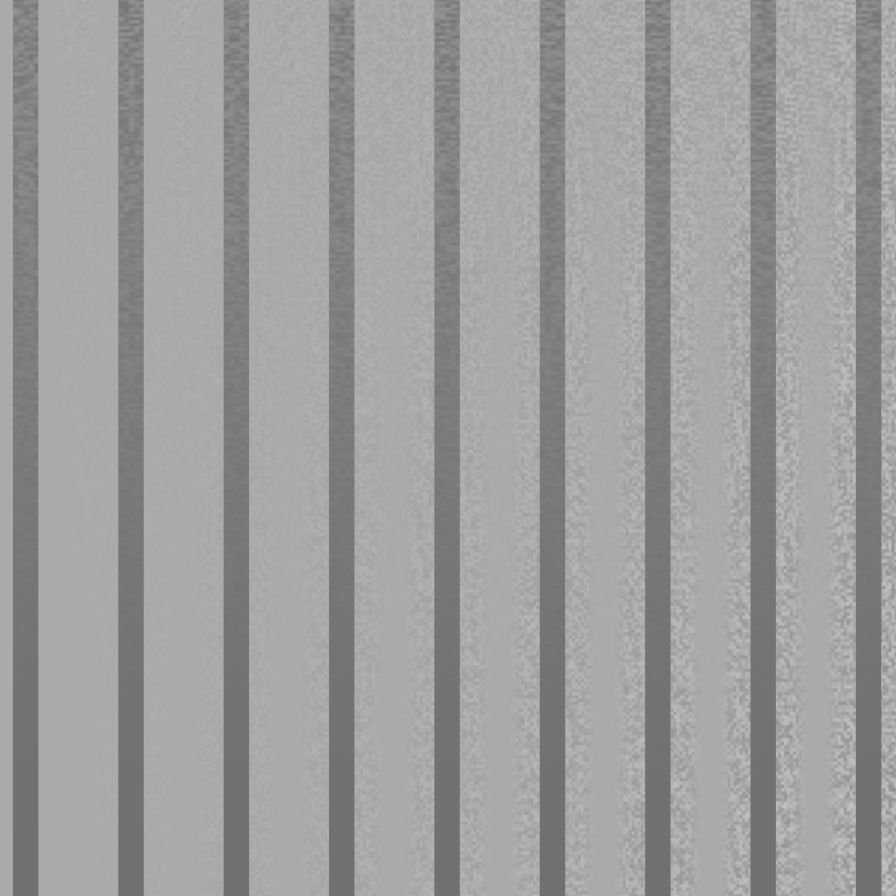
A Shadertoy shader for this pattern:

```glsl
const float PERIOD = 0.1176;          // stripe spacing, 8.5 across the canvas
const float FIRST_CENTRE = 0.0286;    // centre of the leftmost stripe
const float STRIPE_WIDTH = 0.0284;
const float STRIPE_BOTTOM = 0.44;     // stripe grey at the bottom and top
const float STRIPE_TOP = 0.52;
const float GAP_GREY = 0.667;
const vec2 GAP_GRAIN_SCALE = vec2(300.0, 270.0);
const vec2 STRIPE_GRAIN_SCALE = vec2(170.0, 290.0);
const float EDGE_GRAIN = 0.11;        // grain beside stripes, strongest at right
const float CENTRE_GRAIN = 0.05;      // grain mid-gap, strongest at top
const float STRIPE_GRAIN = 0.065;     // grain on stripes, strongest at top

float hash(vec2 p) {
    return fract(sin(dot(p, vec2(127.1, 311.7))) * 43758.5453);
}

float valueNoise(vec2 p) {
    vec2 cell = floor(p);
    vec2 f = fract(p);
    f = f * f * (3.0 - 2.0 * f);
    float low = mix(hash(cell), hash(cell + vec2(1.0, 0.0)), f.x);
    float high = mix(hash(cell + vec2(0.0, 1.0)), hash(cell + vec2(1.0, 1.0)), f.x);
    return mix(low, high, f.y);
}

// Zero-centred grain in -1..1
float grain(vec2 p) {
    return 2.0 * valueNoise(p) - 1.0;
}

void mainImage(out vec4 fragColor, in vec2 fragCoord) {
    vec2 uv = fragCoord / iResolution.xy;
    float pixel = 1.0 / iResolution.x;

    // Distance to the nearest stripe centre
    float offset = abs(fract((uv.x - FIRST_CENTRE) / PERIOD + 0.5) - 0.5) * PERIOD;
    float edge = offset - 0.5 * STRIPE_WIDTH;
    float stripe = 1.0 - smoothstep(-0.75 * pixel, 0.75 * pixel, edge);

    // Gap grain: borders roughen to the right, the middle stays smooth low down
    float toCentre = clamp(edge / (0.5 * (PERIOD - STRIPE_WIDTH)), 0.0, 1.0);
    float border = 1.0 - smoothstep(0.35, 0.85, toCentre);
    float edgeAmount = EDGE_GRAIN * pow(uv.x, 1.3) * mix(1.0, 0.65, uv.y) * border;
    float centreAmount = CENTRE_GRAIN * uv.y * uv.y * (0.35 + 0.65 * uv.x) * (1.0 - border);
    float gapGrey = GAP_GREY + (edgeAmount + centreAmount) * grain(uv * GAP_GRAIN_SCALE);

    // Stripe grain: flattened flecks fading towards the bottom
    float stripeGrey = mix(STRIPE_BOTTOM, STRIPE_TOP, smoothstep(0.0, 1.0, uv.y));
    stripeGrey += STRIPE_GRAIN * uv.y * uv.y * grain(uv * STRIPE_GRAIN_SCALE + 37.0);

    fragColor = vec4(vec3(mix(gapGrey, stripeGrey, stripe)), 1.0);
}
```
